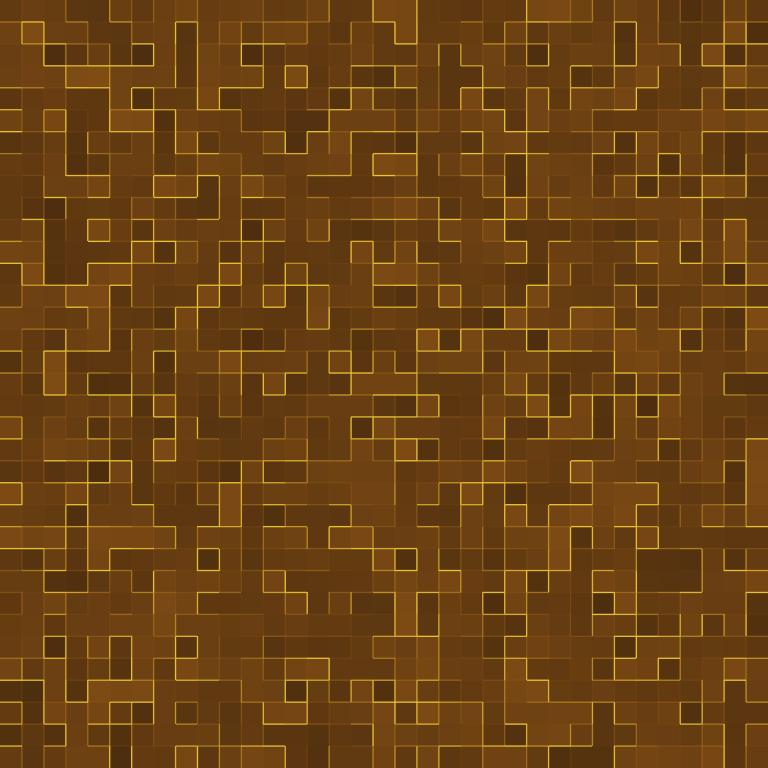
This pattern is drawn by a three.js fragment shader. Its source:

```glsl
varying vec2 vUv;

#define CELLS 35.0
#define LINE_WIDTH 0.06
#define FULL_CONTRAST 0.42
#define HUE_JITTER 0.45
#define DARK_TILE vec3(0.295, 0.175, 0.055)
#define LIGHT_TILE vec3(0.500, 0.297, 0.080)
#define FAINT_LINE vec3(0.660, 0.350, 0.070)
#define BRIGHT_LINE vec3(0.900, 0.765, 0.200)

float hash(vec2 p) {
  vec3 q = fract(p.xyx * vec3(0.1031, 0.1030, 0.0973));
  q += dot(q, q.yzx + 33.33);
  return fract((q.x + q.y) * q.z);
}

// Tile brightness, clustered around the middle; clamped so the border has no contrast.
float tileTone(vec2 cell) {
  cell = clamp(cell, 0.0, CELLS - 1.0);
  return 0.5 * (hash(cell + 7.0) + hash(cell + 91.0));
}

// Share of a pixel covered by a line whose centre lies dist away.
float lineCoverage(float dist, float pixel) {
  float halfLine = 0.5 * LINE_WIDTH;
  float halfPixel = 0.5 * pixel;
  float overlap = min(dist + halfPixel, halfLine) - max(dist - halfPixel, -halfLine);
  return clamp(overlap / pixel, 0.0, 1.0);
}

// A seam glows with the contrast between the two tiles it separates.
vec3 drawSeam(vec3 base, vec2 cell, vec2 axis, float coverage) {
  float contrast = abs(tileTone(cell) - tileTone(cell - axis));
  float glow = smoothstep(0.0, FULL_CONTRAST, contrast);
  float jitter = HUE_JITTER * (hash(cell + axis * 53.0 + 211.0) - 0.5);
  vec3 tint = mix(FAINT_LINE, BRIGHT_LINE, clamp(glow + jitter, 0.0, 1.0));
  return mix(base, tint, coverage * glow);
}

void main() {
  vec2 p = vUv * CELLS;
  vec2 pixel = max(fwidth(p), vec2(0.0001));
  vec2 cell = floor(p);
  vec2 seam = floor(p + 0.5);
  vec2 dist = abs(p - seam);

  // Flat tiles
  vec3 color = mix(DARK_TILE, LIGHT_TILE, tileTone(cell));

  // Vertical, then horizontal seams
  color = drawSeam(color, vec2(seam.x, cell.y), vec2(1.0, 0.0), lineCoverage(dist.x, pixel.x));
  color = drawSeam(color, vec2(cell.x, seam.y), vec2(0.0, 1.0), lineCoverage(dist.y, pixel.y));

  gl_FragColor = vec4(color, 1.0);
}
```
